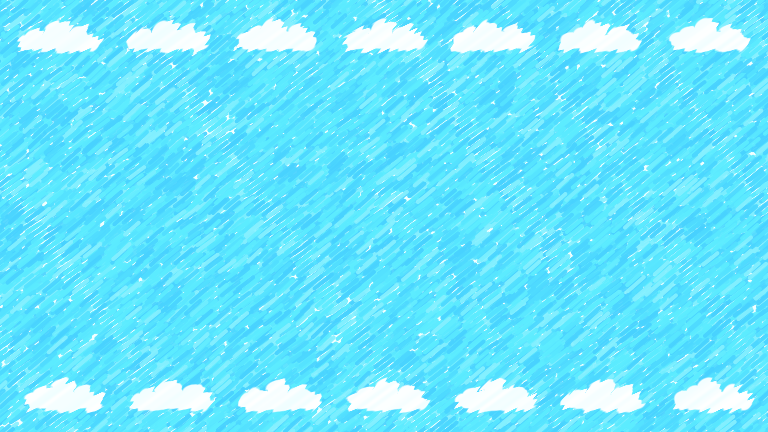
This background is drawn by a WebGL 2 fragment shader. Its source:

```glsl
#version 300 es
precision highp float;
// Crayon-hatched cyan sky with a row of white clouds along the top and bottom
uniform vec2 u_resolution;
out vec4 fragColor;

float hash(vec2 p) {
    return fract(sin(dot(p, vec2(127.1, 311.7))) * 43758.5453);
}

float noise1(float x, float seed) {
    float i = floor(x);
    return mix(hash(vec2(i, seed)), hash(vec2(i + 1.0, seed)), smoothstep(0.0, 1.0, x - i));
}

mat2 rotation(float a) {
    return mat2(cos(a), -sin(a), sin(a), cos(a));
}

// Capsule lying along the x axis
float capsule(vec2 p, float halfLength, float radius) {
    return length(vec2(max(abs(p.x) - halfLength, 0.0), p.y)) - radius;
}

// Crayon colour, from deep cyan to a few pale strokes
vec3 crayon(float h) {
    vec3 tint = mix(vec3(0.28, 0.82, 1.0), vec3(0.36, 0.925, 1.0), smoothstep(0.0, 0.7, h));
    return mix(tint, vec3(0.52, 0.94, 1.0), smoothstep(0.8, 0.9, h));
}

// One layer of staggered strokes: rgb is the tint, a the coverage
vec4 strokes(vec2 p, float layer, float px) {
    vec2 size = vec2(0.062, 0.0115);
    vec2 q = rotation(0.63 + 0.05 * (layer - 1.5)) * p + 0.37 * layer;
    q.y += 0.004 * noise1(q.x * 14.0, layer);
    float row = floor(q.y / size.y);
    q.x += size.x * hash(vec2(row, layer + 5.0));
    vec2 id = vec2(floor(q.x / size.x), row);
    vec2 local = q - (id + 0.5) * size;
    float h = hash(id + 17.3 * layer);
    float shape = capsule(local, 0.018 + 0.008 * h, 0.0046);
    float drawn = step(0.08, hash(id + 31.7 * layer + 4.0));
    return vec4(crayon(hash(id + 9.1 * layer + 2.0)), drawn * smoothstep(px, -px, 2.0 * shape));
}

// Flat-based cloud made of a body and three puffs
float cloud(vec2 p, float seed) {
    float lean = 0.012 * (hash(vec2(seed, 3.0)) - 0.5);
    float d = capsule(p + vec2(0.0, 0.009), 0.072, 0.021);
    d = min(d, length(p - vec2(-0.008 + lean, 0.011)) - 0.031);
    d = min(d, length(p - vec2(0.048, 0.004)) - 0.026);
    return min(d, length(p - vec2(-0.048 - lean, 0.0)) - 0.024);
}

// Seven clouds, evenly spaced about the middle
float cloudRow(vec2 p, float seed) {
    float i = clamp(round(p.x / 0.25), -3.0, 3.0);
    return cloud(p - vec2(0.25 * i, 0.0), i + seed);
}

void main() {
    float px = 1.0 / u_resolution.y;
    vec2 p = (gl_FragCoord.xy - 0.5 * u_resolution) * px;

    // White paper, hatched until only small flecks show through
    vec3 color = vec3(0.95, 1.0, 1.0);
    for (float layer = 0.0; layer < 4.0; layer++) {
        vec4 stroke = strokes(p, layer, px);
        color = mix(color, stroke.rgb, 0.92 * stroke.a);
    }

    // Cloud outlines frayed along the hatching direction
    vec2 along = vec2(cos(0.63), sin(0.63));
    float across = dot(p, vec2(-along.y, along.x));
    vec2 frayed = p + along * 0.022 * (noise1(across / 0.006, 8.0) - 0.5);
    float clouds = min(cloudRow(frayed - vec2(0.0, 0.412), 20.0),
                       cloudRow(frayed - vec2(0.008, -0.421), 40.0));
    vec3 white = mix(vec3(0.94, 0.995, 1.0), vec3(1.0), noise1(across / 0.009, 2.0));
    color = mix(color, white, smoothstep(px, -px, clouds));

    fragColor = vec4(color, 1.0);
}
```
